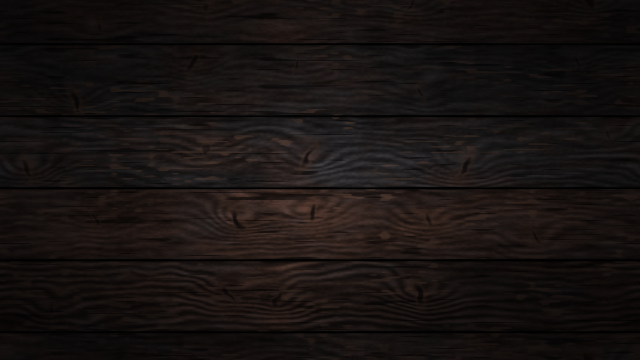
This texture is drawn by a WebGL 2 fragment shader. Its source:

```glsl
#version 300 es
precision highp float;
// Five dark, worn timber planks laid across the canvas, lit softly from the middle.
// Stretched wrapping noise makes the grain; contours of a height field bend round
// hashed knots, and a black stain is rubbed away to brown wood and pale scratches.
uniform vec2 u_resolution;
out vec4 outColor;

const float PLANKS = 5.0;
const float KNOTS = 5.0;

float hash(vec2 p) {
    return fract(sin(dot(p, vec2(127.1, 311.7))) * 43758.5453);
}

// Value noise that wraps in x after a whole number of cells
float noise(vec2 p, float period) {
    vec2 cell = floor(p), f = fract(p);
    f = f * f * (3.0 - 2.0 * f);
    float x0 = mod(cell.x, period), x1 = mod(cell.x + 1.0, period);
    float low = mix(hash(vec2(x0, cell.y)), hash(vec2(x1, cell.y)), f.x);
    float high = mix(hash(vec2(x0, cell.y + 1.0)), hash(vec2(x1, cell.y + 1.0)), f.x);
    return mix(low, high, f.y);
}

// Noise with a whole number of cells across the canvas and along a plank's height
float fibre(vec2 p, float across, float up) {
    return noise(p * vec2(across, up), across);
}

void main() {
    vec2 st = gl_FragCoord.xy / u_resolution;
    float row = (st.y - 0.077) * PLANKS;
    float id = mod(floor(row), PLANKS);
    float v = fract(row);
    vec2 p = vec2(st.x, v + id * 7.0 + 3.0);
    float pixel = PLANKS / u_resolution.y;

    // Stain cover and strength of the ring pattern for each plank, bottom up
    float stain = float[5](0.30, 0.22, 0.85, 0.80, 0.42)[int(id)];
    float ringStrength = float[5](0.34, 0.16, 0.20, 0.14, 0.16)[int(id)];

    // Knots: bend the rings, wear the stain, and add a dark split core
    float bend = 0.0, halo = 0.0, core = 0.0, rim = 0.0;
    for (float i = 0.0; i < KNOTS; i++) {
        vec2 key = vec2(i + 11.0, id * 5.0 + 2.0);
        float kx = (i + 0.15 + 0.7 * hash(key)) / KNOTS;
        float ky = 0.18 + 0.64 * hash(key + 31.0);
        float size = mix(0.35, 1.0, hash(key + 57.0));
        vec2 d = vec2((fract(st.x - kx + 0.5) - 0.5) * 8.89, v - ky);
        bend += size * exp(-dot(d / vec2(0.42, 0.25), d / vec2(0.42, 0.25)));
        halo += size * exp(-abs(d.x) * 5.0 - d.y * d.y * 5.0);
        d.x += d.y * (hash(key + 83.0) - 0.5) * 1.3;
        d.x += 0.09 * (fibre(p, 70.0, 9.0) - 0.5);
        float r = length(d / (vec2(0.075, 0.21) * size));
        core = max(core, size * (1.0 - smoothstep(0.25, 0.85, r)));
        rim = max(rim, size * exp(-pow((r - 1.0) * 3.0, 2.0)));
    }

    // Long fibres and curved growth rings
    float grain = 0.45 * fibre(p, 22.0, 13.0) + 0.33 * fibre(p, 64.0, 29.0)
                + 0.22 * fibre(p, 210.0, 47.0);
    float height = v * 9.0 + 2.4 * fibre(p, 7.0, 2.0) + 0.7 * fibre(p, 30.0, 6.0) + 3.2 * bend;
    float rings = sin(height * 6.2832);

    // Stain over brown wood, thinner in patches and beside the knots
    float patches = 0.6 * fibre(p, 9.0, 2.0) + 0.4 * fibre(p, 28.0, 9.0);
    float cover = stain + (patches - 0.5) * 1.1 - halo * 0.35 + (grain - 0.5) * 0.6;
    vec3 brownWood = vec3(0.225, 0.155, 0.130);
    vec3 blackStain = vec3(0.142, 0.134, 0.140);
    vec3 color = mix(brownWood, blackStain, clamp(cover, 0.0, 1.0));
    color *= 0.42 + 1.1 * grain;
    color *= 1.0 + ringStrength * rings * (0.5 + fibre(p, 14.0, 5.0));
    color *= 0.78 + 0.44 * fibre(p, 5.0, 1.0);

    // Pale scratches gathered in rubbed areas, and fine dark cracks
    float rubbed = smoothstep(0.42, 0.75, fibre(p + 0.37, 9.0, 3.0));
    float scratch = smoothstep(0.66, 0.86, fibre(p + 0.61, 52.0, 27.0)) * rubbed;
    color = mix(color, vec3(0.37, 0.265, 0.215), 0.55 * scratch);
    float crack = smoothstep(0.76, 0.92, fibre(p + 0.19, 18.0, 31.0));
    color *= 1.0 - 0.5 * crack;

    // Knot colours
    color = mix(color, vec3(0.27, 0.185, 0.145) * (0.6 + 0.7 * grain), 0.55 * rim);
    color = mix(color, vec3(0.045, 0.035, 0.033), 0.85 * core);

    // Black gap between planks with a faintly worn edge
    float edge = min(v, 1.0 - v);
    float gapWidth = 0.009 + 0.007 * fibre(vec2(st.x, floor(row + 0.5)), 24.0, 1.0) * step(0.0, edge);
    float gap = 1.0 - smoothstep(gapWidth - 0.5 * pixel, gapWidth + 0.7 * pixel, edge);
    color *= 1.0 - 0.3 * exp(-edge * 22.0);
    color += vec3(0.035, 0.026, 0.022) * exp(-pow((edge - 0.04) * 70.0, 2.0)) * patches;
    color = mix(color, vec3(0.008), gap);

    // Soft central light that joins smoothly at the borders
    vec2 away = sin(3.14159 * (st - 0.5));
    float light = 0.14 + 0.96 * exp(-1.05 * dot(away, away));
    outColor = vec4(color * light, 1.0);
}
```
